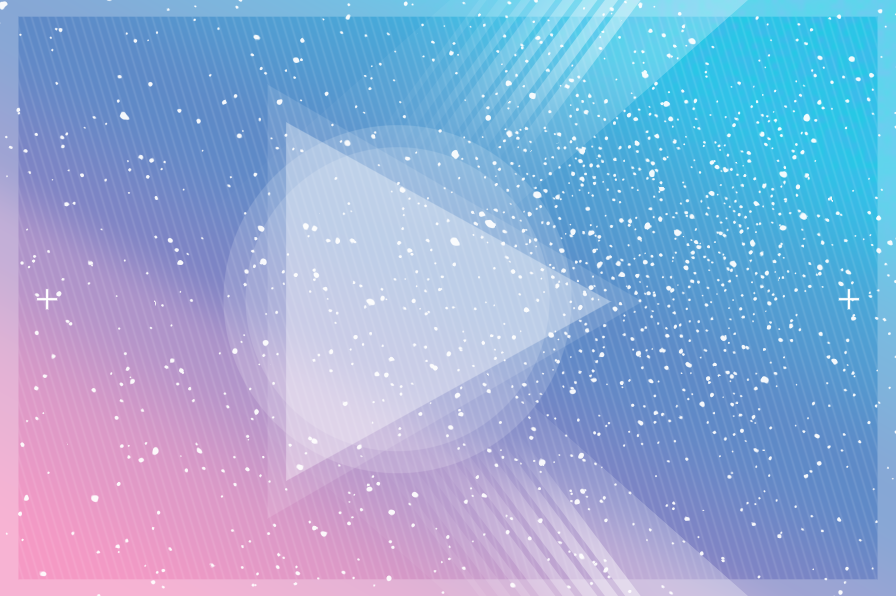
Give the GLSL for this background, as a Shadertoy shader.

```glsl
const vec3 PINK   = vec3(0.96, 0.60, 0.77);
const vec3 ROSE   = vec3(0.86, 0.60, 0.78);
const vec3 LILAC  = vec3(0.68, 0.58, 0.79);
const vec3 VIOLET = vec3(0.50, 0.52, 0.77);
const vec3 BLUE   = vec3(0.37, 0.54, 0.78);
const vec3 AZURE  = vec3(0.31, 0.63, 0.83);
const vec3 CYAN   = vec3(0.19, 0.76, 0.91);

float hash(vec2 p) {
    vec3 q = fract(vec3(p.xyx) * 0.1031);
    q += dot(q, q.yzx + 33.33);
    return fract((q.x + q.y) * q.z);
}

float noise(vec2 p) {
    vec2 i = floor(p), f = fract(p);
    f = f * f * (3.0 - 2.0 * f);
    return mix(mix(hash(i), hash(i + vec2(1, 0)), f.x),
               mix(hash(i + vec2(0, 1)), hash(i + vec2(1, 1)), f.x), f.y);
}

// Coverage of a shape from its signed distance
float fill(float d, float blur) {
    return 1.0 - smoothstep(-blur, blur, d);
}

float boxDist(vec2 p, vec2 halfSize) {
    vec2 d = abs(p) - halfSize;
    return max(d.x, d.y);
}

// Triangle with an upright left side and its tip on the right
float triangleDist(vec2 p, float left, float tip, float halfHeight) {
    vec2 normal = normalize(vec2(halfHeight, tip - left));
    return max(left - p.x, dot(vec2(p.x - tip, abs(p.y)), normal));
}

float plusDist(vec2 p, float arm, float thickness) {
    return min(boxDist(p, vec2(arm, thickness)), boxDist(p, vec2(thickness, arm)));
}

vec3 skyGradient(vec2 p) {
    float t = dot(p, vec2(0.483, 0.876));
    vec3 c = mix(PINK, ROSE, smoothstep(0.08, 0.36, t));
    c = mix(c, LILAC, smoothstep(0.30, 0.55, t));
    c = mix(c, VIOLET, smoothstep(0.53, 0.66, t));
    c = mix(c, BLUE, smoothstep(0.62, 0.86, t));
    c = mix(c, AZURE, smoothstep(0.86, 1.12, t));
    return mix(c, CYAN, smoothstep(1.06, 1.34, t));
}

// Slanted beam, strongest at its right edge and far from the middle
float beam(vec2 p, float blur) {
    float u = p.x + 1.13 * (0.5 - p.y);
    float band = fill(abs(u - 1.005) - 0.25, blur);
    return band * mix(0.05, 0.27, smoothstep(0.755, 1.255, u)) * smoothstep(0.05, 0.48, p.y);
}

float beamStripes(vec2 p, float blur) {
    float v = p.x + 0.75 * (0.5 - p.y);
    float period = 0.036;
    float id = floor(v / period);
    float d = abs(fract(v / period) - 0.5) * period - mix(0.006, 0.014, hash(vec2(id, 7.0)));
    float range = step(0.79, id * period) * step(id * period, 1.06);
    float strength = mix(0.08, 0.42, smoothstep(0.80, 1.06, v));
    return fill(d, blur) * range * strength * smoothstep(0.20, 0.47, p.y);
}

// One jittered, slightly ragged fleck per grid cell
float flecks(vec2 p, float cell, float radius, float density, float seed, float blur) {
    vec2 id = floor(p / cell);
    vec2 key = id + seed * 17.0;
    float size = radius * mix(0.45, 1.0, hash(key + 3.7));
    vec2 jitter = vec2(hash(key + 11.3), hash(key + 27.9)) - 0.5;
    vec2 d = p - (id + 0.5) * cell - jitter * (cell - 2.6 * radius);
    d.x *= mix(0.75, 1.2, hash(key + 41.1));
    float ragged = (noise(p / radius + seed) - 0.5) * 0.6 * size;
    return fill(length(d) + ragged - size, blur) * step(hash(key), density);
}

void mainImage(out vec4 fragColor, in vec2 fragCoord) {
    vec2 p = fragCoord / iResolution.y;
    float width = iResolution.x / iResolution.y;
    float blur = 0.8 / iResolution.y;
    vec3 white = vec3(1.0);

    // Gradient with a mottled cyan corner
    vec3 color = skyGradient(p);
    float corner = smoothstep(1.1, 1.5, dot(p, vec2(0.483, 0.876)));
    color += (noise(p * 90.0) - 0.5) * vec3(0.10, -0.06, 0.03) * corner;

    // Beams mirrored above and below the middle
    vec2 mirrored = vec2(p.x, abs(p.y - 0.5));
    color = mix(color, white, beam(mirrored, blur));
    color = mix(color, white, beamStripes(mirrored, blur));

    // Translucent discs and triangles
    float centerDist = length(p - vec2(0.667, 0.498));
    vec2 fromAxis = p - vec2(0.0, 0.494);
    color = mix(color, white, 0.16 * fill(centerDist - 0.292, blur));
    color = mix(color, white, 0.15 * fill(centerDist - 0.255, blur));
    color = mix(color, white, 0.12 * fill(triangleDist(fromAxis, 0.449, 1.078, 0.364), blur));
    color = mix(color, white, 0.34 * fill(triangleDist(fromAxis, 0.480, 1.025, 0.301), blur));

    // Fine hatching and border
    float inside = fill(boxDist(p - vec2(0.5 * width, 0.5), vec2(0.5 * width - 0.031, 0.472)), blur);
    float hatch = abs(fract((p.x + 0.3 * p.y) / 0.0135) - 0.5) * 0.0135;
    color = mix(color, white, 0.10 * inside * fill(hatch - 0.0016, 1.5 * blur));
    color = mix(color, white, 0.25 * (1.0 - inside));

    // Flecks, small ones gathered right of the middle
    vec2 toCluster = (p - vec2(1.09, 0.60)) / vec2(0.25, 0.22);
    float cluster = exp(-dot(toCluster, toCluster));
    float halo = exp(-0.16 * dot(toCluster, toCluster));
    float specks = 0.0;
    for (float i = 0.0; i < 4.0; i++) {
        float cell = 0.015 * pow(1.65, i);
        float radius = 0.0026 + 0.0012 * i;
        float density = 0.03 + 0.035 * i + (0.42 * cluster + 0.13 * halo) * (1.0 - 0.2 * i);
        vec2 turned = mat2(0.88, 0.47, -0.47, 0.88) * p + 0.37 * i;
        specks = max(specks, flecks(turned, cell, radius, density, i + 1.0, blur));
    }
    color = mix(color, white, 0.93 * specks);

    // Side marks
    vec2 markPos = vec2(abs(p.x - 0.5 * width) - (0.5 * width - 0.079), p.y - 0.498);
    color = mix(color, white, fill(plusDist(markPos, 0.017, 0.002), blur));

    fragColor = vec4(clamp(color, 0.0, 1.0), 1.0);
}
```
